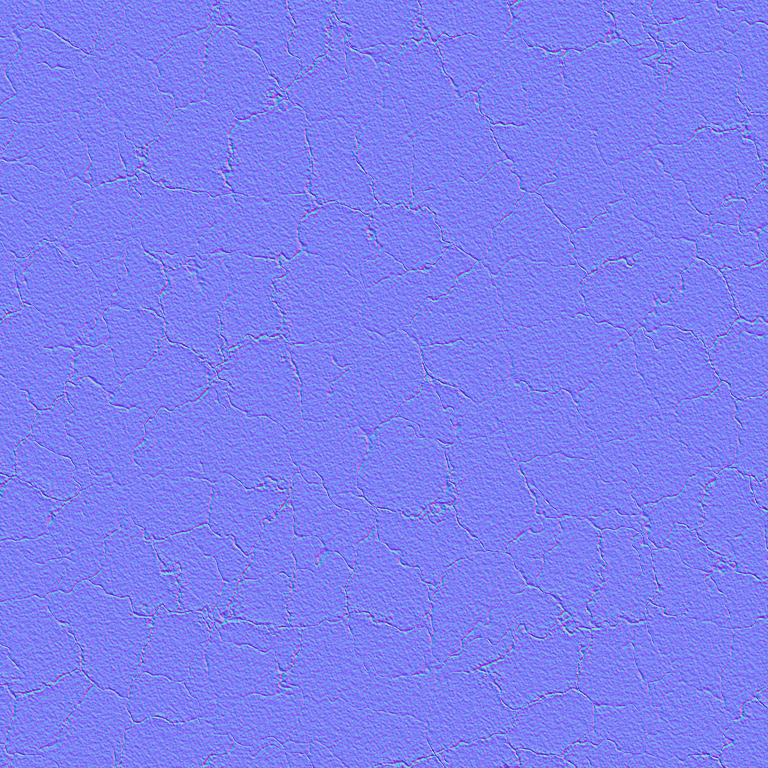
Reproduce this texture map procedurally as a WebGL 2 fragment shader.

```glsl
#version 300 es
precision highp float;

// Tangent-space normal map of dry, cracked ground with a fine sandy grain.
// Warped Voronoi borders carve ragged cracks into a height field, value noise
// adds the grain, and the slope of that field is encoded as a colour.

uniform vec2 u_resolution;
out vec4 fragColor;

// Integer hash: two random values in 0..1 per lattice point
vec2 hash2(vec2 cell) {
    uvec2 q = uvec2(ivec2(cell) + 4096);
    uint n = q.x * 1597334677u ^ q.y * 3812015801u;
    n = (n ^ (n >> 15)) * 2246822519u;
    n = (n ^ (n >> 13)) * 3266489917u;
    n ^= n >> 16;
    return vec2(n & 65535u, n >> 16) / 65535.0;
}

// Smooth value noise with two independent channels
vec2 noise2(vec2 p) {
    vec2 i = floor(p), f = fract(p);
    f = f * f * (3.0 - 2.0 * f);
    vec2 bottom = mix(hash2(i), hash2(i + vec2(1, 0)), f.x);
    vec2 top = mix(hash2(i + vec2(0, 1)), hash2(i + vec2(1, 1)), f.x);
    return mix(bottom, top, f.y);
}

// Distance to the border between the two nearest Voronoi cells
float borderDistance(vec2 p) {
    vec2 base = floor(p), nearest = vec2(9.0), second = vec2(9.0);
    for (int y = -1; y <= 1; y++) {
        for (int x = -1; x <= 1; x++) {
            vec2 cell = base + vec2(x, y);
            vec2 toSite = cell + 0.08 + 0.84 * hash2(cell) - p;
            float d = dot(toSite, toSite);
            if (d < dot(nearest, nearest)) {
                second = nearest;
                nearest = toSite;
            } else if (d < dot(second, second)) {
                second = toSite;
            }
        }
    }
    return dot(0.5 * (nearest + second), normalize(second - nearest));
}

// Bends straight borders into wandering, jagged ones
vec2 warp(vec2 p) {
    vec2 offset = 0.036 * (noise2(p * 9.0 + 31.0) - 0.5);
    offset += 0.024 * (noise2(p * 34.0 + 57.0) - 0.5);
    offset += 0.012 * (noise2(p * 90.0 + 83.0) - 0.5);
    return p + offset;
}

// One groove profile; its strength fades along the crack
float groove(float distanceToCrack, float width, float strength) {
    return strength * (1.0 - smoothstep(0.0, width, distanceToCrack));
}

// Sandy grain: two turned lattices, so that no grid shows
float grain(vec2 p) {
    mat2 turn = mat2(0.8, 0.6, -0.6, 0.8);
    return noise2(turn * p * 430.0 + 300.0).x + 0.7 * noise2(p * turn * 510.0 + 900.0).y;
}

float height(vec2 p) {
    vec2 q = warp(p);
    vec2 fade = noise2(p * 14.0 + 111.0);
    float crumble = noise2(p * 240.0 + 205.0).x * 0.0028;

    // Main crack net, plus a sparse net that breaks up some plates
    float mainCrack = borderDistance(q * 10.6 + 3.0) / 10.6;
    float sideCrack = borderDistance(q * 7.3 + 40.0) / 7.3;
    float depth = groove(mainCrack + crumble, 0.0038, mix(0.35, 1.0, smoothstep(0.2, 0.7, fade.x)));
    depth = max(depth, groove(sideCrack + crumble, 0.0034, 0.8 * smoothstep(0.5, 0.8, fade.y)));

    // Loose crumbs lie beside the deeper stretches
    float rubble = (1.0 - smoothstep(0.0, 0.011, mainCrack)) * smoothstep(0.45, 0.8, fade.x);
    return 0.00092 * grain(p) * (1.0 + 0.9 * rubble) - 0.0026 * depth;
}

void main() {
    vec2 p = gl_FragCoord.xy / u_resolution.y;

    // Central differences give the slope of the ground
    vec2 e = vec2(0.001, 0.0);
    vec2 slope = vec2(height(p + e.xy) - height(p - e.xy),
                      height(p + e.yx) - height(p - e.yx)) / (2.0 * e.x);

    // Encode the unit normal, steeper upwards and with a muted blue
    vec3 normal = normalize(vec3(-slope * vec2(0.9, 1.15), 1.0));
    vec3 color = (0.5 + 0.5 * normal) * vec3(0.985, 1.0, 0.97);
    fragColor = vec4(color, 1.0);
}
```
